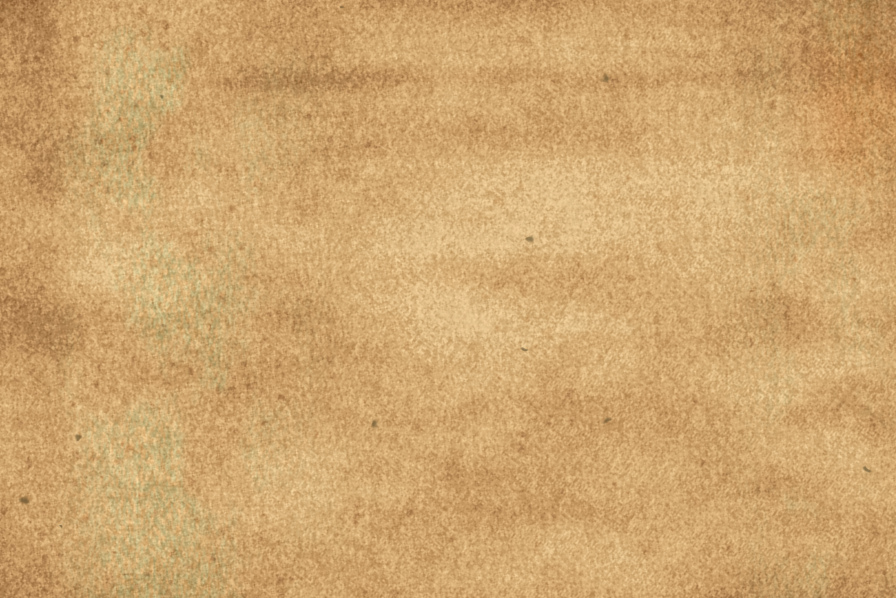
Give the GLSL for this texture, as a WebGL 1 fragment shader.

```glsl
precision highp float;
// Aged tan parchment with worn fibres, horizontal stains, foxing and dark flecks.
uniform vec2 u_resolution;

float hash(vec2 p) {
  return fract(sin(dot(p, vec2(127.1, 311.7))) * 43758.5453);
}

float noise(vec2 p) {
  vec2 i = floor(p), f = fract(p);
  f = f * f * (3.0 - 2.0 * f);
  return mix(mix(hash(i), hash(i + vec2(1.0, 0.0)), f.x),
             mix(hash(i + vec2(0.0, 1.0)), hash(i + 1.0), f.x), f.y);
}

float fbm(vec2 p) {
  float sum = 0.0, amp = 0.5;
  for (int i = 0; i < 6; i++) {
    sum += amp * noise(p);
    p = mat2(1.6, 1.2, -1.2, 1.6) * p + 17.3;
    amp *= 0.54;
  }
  return sum / 1.06;
}

// Soft bell of the given width around zero
float bell(float d, float width) {
  return exp(-d * d / (width * width));
}

// Ragged spots scattered on a jittered grid; density is the share of filled cells
float spots(vec2 p, float scale, float radius, float density) {
  vec2 q = p * scale;
  q += radius * (vec2(noise(p * 110.0), noise(p * 110.0 + 40.0)) - 0.5);
  vec2 cell = floor(q);
  float cover = 0.0;
  for (int j = -1; j <= 1; j++) {
    for (int i = -1; i <= 1; i++) {
      vec2 c = cell + vec2(float(i), float(j));
      vec2 centre = c + vec2(hash(c + 3.1), hash(c + 7.7));
      float size = radius * (0.4 + 0.8 * hash(c + 5.3));
      float on = step(hash(c + 11.9), density);
      cover = max(cover, on * (1.0 - smoothstep(size * 0.2, size, length(q - centre))));
    }
  }
  return cover;
}

// Tone ramp from brown stain to pale paper
vec3 paper(float tone) {
  vec3 c = mix(vec3(0.61, 0.43, 0.25), vec3(0.70, 0.52, 0.33), smoothstep(-0.3, 0.1, tone));
  c = mix(c, vec3(0.785, 0.605, 0.39), smoothstep(0.06, 0.36, tone));
  c = mix(c, vec3(0.83, 0.67, 0.45), smoothstep(0.32, 0.62, tone));
  return mix(c, vec3(0.885, 0.75, 0.54), smoothstep(0.58, 1.0, tone));
}

void main() {
  vec2 p = gl_FragCoord.xy / u_resolution.y;
  float width = u_resolution.x / u_resolution.y;
  float right = width - p.x;
  float ragged = fbm(p * 7.0 + 31.0) - 0.5;

  // Cloudy stains, horizontal smears and a lighter middle
  float tone = 0.56 + 0.75 * (fbm(p * vec2(4.0, 6.0) + 2.0) - 0.5);
  tone += 0.7 * (fbm(p * vec2(2.2, 13.0) + 8.0) - 0.5);
  tone += 0.4 * (fbm(p * 24.0 + 50.0) - 0.5);
  tone += 0.18 * bell(length((p - vec2(0.52 * width, 0.55)) * vec2(0.7, 1.0)), 0.36);

  // Long drag marks below the top edge
  float drag = smoothstep(0.2, 0.45, p.x) * (0.5 + noise(p * vec2(6.0, 30.0)));
  tone -= 0.16 * drag * bell(p.y - 0.87 - 0.03 * ragged, 0.014);
  tone -= 0.15 * bell(p.y - 0.73 - 0.2 * ragged, 0.035) * bell(p.x - 0.4, 0.25);

  // Browned borders
  float leftStrip = 1.0 - smoothstep(0.07, 0.17, p.x + 0.13 * ragged);
  tone -= leftStrip * (0.27 + 0.6 * ragged);
  tone -= 0.26 * exp(-p.y * 22.0) + 0.30 * exp(-(1.0 - p.y) * 20.0);
  tone -= 0.10 * exp(-right * 16.0);
  float rust = bell(length((p - vec2(width - 0.06, 0.85)) * vec2(1.0, 0.7)) + 0.1 * ragged, 0.09);
  tone -= 0.28 * rust;

  // Worn, greenish pale areas beside the left and right borders
  float worn = bell(p.x - 0.27, 0.19) + 0.55 * bell(right - 0.12, 0.13);
  worn *= smoothstep(0.36, 0.58, fbm(p * vec2(11.0, 8.0) + 70.0));
  worn *= 1.0 - 0.85 * leftStrip;

  // Paper tooth on a turned lattice, and short vertical fibres
  vec2 turned = mat2(0.8, 0.6, -0.6, 0.8) * p;
  float tooth = noise(turned * 250.0) + noise(turned.yx * 370.0 + 9.0) - 1.0;
  float fibre = noise(p * vec2(270.0, 95.0) + 21.0) - 0.5;
  tone += 0.20 * tooth + (0.13 + 0.25 * worn) * fibre;

  // Rusty foxing, densest on the left
  float foxing = spots(p, 42.0, 0.42, 0.07 + 0.22 * bell(p.x - 0.12, 0.28));
  tone -= 0.27 * foxing;

  vec3 color = paper(tone);
  vec3 faded = vec3(0.805, 0.695, 0.475) + 0.18 * (tone - 0.55);
  color = mix(color, faded, 0.9 * worn * (1.0 - 0.7 * foxing));

  // Fibres glint pale olive and orange where the surface is worn
  float tint = noise(p * vec2(240.0, 110.0) + 63.0) - 0.5;
  color += worn * tint * vec3(-0.09, 0.03, 0.06);
  color += vec3(0.02, -0.025, -0.04) * rust;
  color += 0.075 * tooth + 0.045 * fibre;

  // Sparse olive-black flecks
  float flecks = spots(p + 4.0, 13.0, 0.13, 0.06);
  color = mix(color, vec3(0.40, 0.33, 0.19), 0.65 * flecks);

  gl_FragColor = vec4(clamp(color, 0.0, 1.0), 1.0);
}
```
